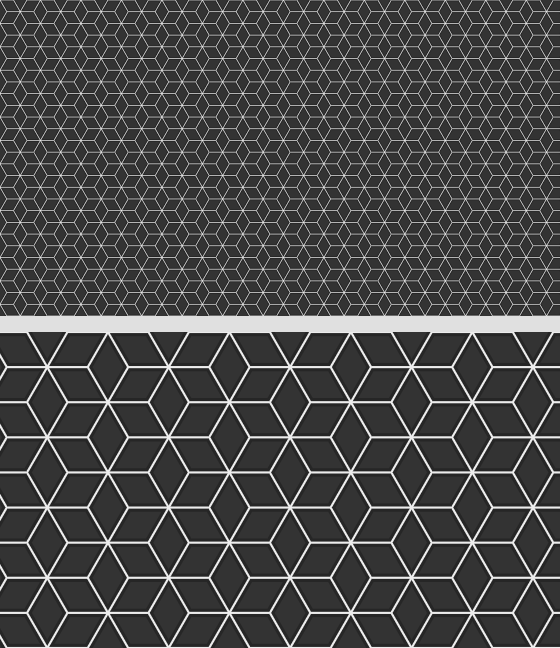
Top: the whole. Bottom: its middle third, enlarged.
Write a Shadertoy shader that draws this pattern.

```glsl
// Fine pale outline of a rhombille (tumbling block) tiling on charcoal.
// Each pixel folds into the hexagonal cell of its nearest hub; three strokes
// through that hub reach the cell corners and join up into rhombi.

#define DENSITY vec2(13.52, 13.5)  // hubs per canvas height, along x and y
#define LINE_WIDTH 0.00226         // stroke width, in canvas heights
#define GROOVE_WIDTH 0.0089        // width of the dark edging round a stroke
#define GROUND_COLOR vec3(0.20)
#define GROOVE_COLOR vec3(0.15)
#define LINE_COLOR vec3(0.93)

const float PI = 3.14159265;
const vec2 PERIOD = vec2(1.7320508, 1.0);

// Offset from the nearest point of a triangular lattice of unit spacing.
vec2 hubOffset(vec2 p) {
    vec2 a = mod(p + 0.5 * PERIOD, PERIOD) - 0.5 * PERIOD;
    vec2 b = mod(p, PERIOD) - 0.5 * PERIOD;
    return dot(a, a) < dot(b, b) ? a : b;
}

// Share of a pixel-wide box at distance d that a stroke covers.
float strokeCoverage(float d, float width, float pixel) {
    float lower = max(d - 0.5 * pixel, -0.5 * width);
    float upper = min(d + 0.5 * pixel, 0.5 * width);
    return clamp((upper - lower) / pixel, 0.0, 1.0);
}

void mainImage(out vec4 fragColor, in vec2 fragCoord) {
    // Lattice coordinates, with a hub on the top left corner
    vec2 fromTop = vec2(fragCoord.x, iResolution.y - fragCoord.y);
    vec2 p = hubOffset(fromTop / iResolution.y * DENSITY);
    float pixel = DENSITY.y / iResolution.y;

    // Three strokes through the hub, 60 degrees apart
    float bare = 1.0;
    float nearest = 1.0;
    for (int i = 0; i < 3; i++) {
        float angle = float(i) * PI / 3.0;
        float d = abs(dot(p, vec2(-sin(angle), cos(angle))));
        bare *= 1.0 - strokeCoverage(d, LINE_WIDTH * DENSITY.y, pixel);
        nearest = min(nearest, d);
    }

    // Dark edging first, then the pale strokes
    float groove = strokeCoverage(nearest, GROOVE_WIDTH * DENSITY.y, pixel);
    vec3 color = mix(GROUND_COLOR, GROOVE_COLOR, groove);
    color = mix(color, LINE_COLOR, 1.0 - bare);
    fragColor = vec4(color, 1.0);
}
```
